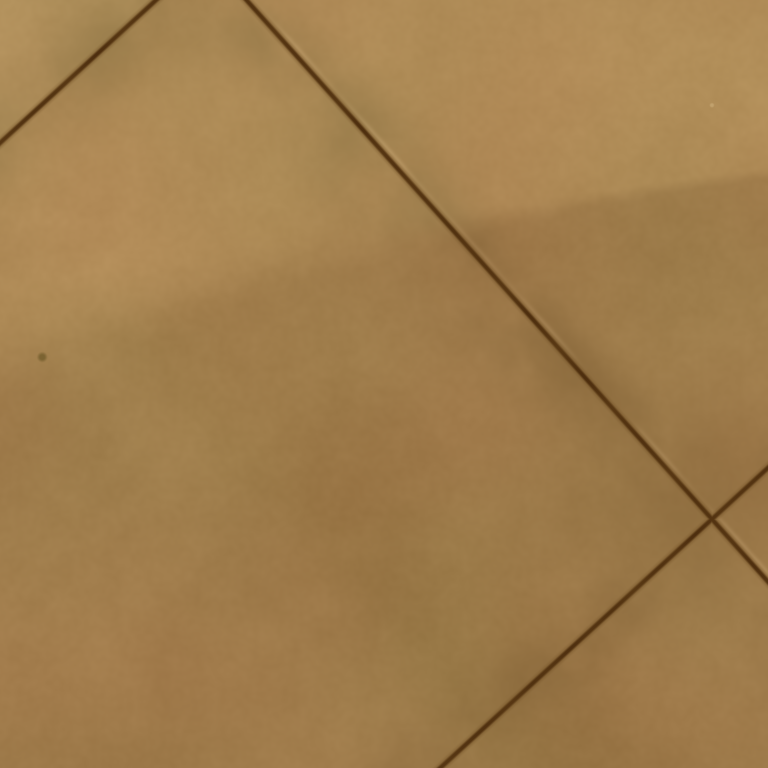
Write a three.js fragment shader that draws this texture.

```glsl
// Large tan floor tiles laid on a slanted grid, with thin dark joints.
// A skewed tile basis gives the joints; gradient noise adds grime, mottling
// and grain, and a soft curved edge separates the lit and shaded floor.
varying vec2 vUv;

vec2 hash2(vec2 p) {
  vec3 q = fract(p.xyx * vec3(0.1031, 0.1030, 0.0973));
  q += dot(q, q.yzx + 33.33);
  return fract((q.xx + q.yz) * q.zy);
}

float gradientAt(vec2 cell, vec2 corner, vec2 f) {
  float angle = 6.2832 * hash2(cell + corner).x;
  return dot(vec2(cos(angle), sin(angle)), f - corner);
}

float gradientNoise(vec2 p) {
  vec2 cell = floor(p), f = fract(p);
  vec2 u = f * f * f * (f * (f * 6.0 - 15.0) + 10.0);
  float low = mix(gradientAt(cell, vec2(0.0), f), gradientAt(cell, vec2(1.0, 0.0), f), u.x);
  float high = mix(gradientAt(cell, vec2(0.0, 1.0), f), gradientAt(cell, vec2(1.0), f), u.x);
  return mix(low, high, u.y);
}

float fbm(vec2 p) {
  float sum = 0.0, amplitude = 0.6;
  for (int i = 0; i < 4; i++) {
    sum += amplitude * gradientNoise(p);
    p = mat2(1.6, 1.2, -1.2, 1.6) * p + 7.3;
    amplitude *= 0.5;
  }
  return sum;
}

float spot(vec2 p, vec2 center, float radius) {
  return 1.0 - smoothstep(0.3 * radius, radius, length(p - center));
}

void main() {
  vec2 p = vUv;

  // Tile coordinates: every joint lies on a whole number of x or y
  vec2 fromCorner = p - vec2(0.927, 0.324);
  vec2 grid = vec2(dot(fromCorner, vec2(0.684, -0.747)),
                   dot(fromCorner, vec2(0.755, 0.677)));
  vec2 offset = (fract(grid + 0.5) - 0.5) * 0.985;
  vec2 gap = abs(offset);
  vec2 tile = floor(grid);

  // Lit floor above a curved shadow edge that blurs towards the left
  float edge = 0.545 + 0.33 * p.x - 0.10 * p.x * p.x;
  float blur = mix(0.075, 0.010, smoothstep(0.0, 0.9, p.x));
  float lit = smoothstep(-blur, blur, p.y - edge);
  vec3 color = mix(vec3(0.630, 0.490, 0.298), vec3(0.686, 0.544, 0.340), lit);
  color += 0.020 * (p.y - 0.5) * vec3(1.0, 1.0, 0.8);

  // Slight tone change between tiles
  color += (hash2(tile + 20.0).x - 0.5) * vec3(0.012, 0.014, 0.014);
  color += vec3(0.006, 0.018, 0.016) * (1.0 - step(-1.0, grid.x));

  // Broad olive and reddish clouds, then fine mottling
  float cloud = fbm(p * 3.2 + 11.0);
  color += cloud * vec3(0.050, 0.055, 0.045);
  color += gradientNoise(p * 4.0 + 31.0) * vec3(0.018, -0.004, 0.004);
  float band = smoothstep(-0.47, -0.39, grid.y + 0.03 * cloud)
             * (1.0 - smoothstep(-0.36, -0.12, grid.y));
  color -= 0.022 * band * (1.0 - lit) * vec3(1.0, 0.7, 0.8);
  color += 0.020 * fbm(p * 26.0 + 5.0);
  color += 0.010 * gradientNoise(p * 95.0);

  // Patchy grime, wider on the lower left side of the long joint
  float patches = smoothstep(-0.35, 0.35, fbm(grid * vec2(6.0, 8.0) + 43.0));
  float reach = offset.y < 0.0 ? 0.085 : 0.045;
  float grime = exp(-pow(gap.y / reach, 2.0)) * mix(0.25, 0.95, patches);
  grime = max(grime, exp(-pow(gap.x / 0.055, 2.0)) * mix(0.2, 0.85, patches));
  grime = max(grime, 0.85 * exp(-dot(offset, offset) / 0.022) * (0.5 + 0.5 * patches));
  vec3 stain = mix(vec3(0.525, 0.400, 0.225), vec3(0.570, 0.465, 0.275), lit);
  color = mix(color, stain, 0.72 * grime);

  // Worn light rim on the upper right of the long joint
  float rim = exp(-pow((offset.y - 0.0075) / 0.0035, 2.0));
  color += 0.055 * rim * smoothstep(-0.2, 0.35, gradientNoise(grid * 7.0) + 0.1);

  // Thin joints: soft brown shoulder and a dark core
  float wear = 0.5 + 0.5 * gradientNoise(grid * 18.0 + 3.0);
  vec2 shoulder = 1.0 - smoothstep(vec2(0.001), vec2(0.0085), gap);
  vec2 core = 1.0 - smoothstep(vec2(0.0008), vec2(0.0046), gap);
  color = mix(color, vec3(0.43, 0.30, 0.13), 0.55 * max(shoulder.x, shoulder.y));
  vec3 jointColor = mix(vec3(0.26, 0.14, 0.03), vec3(0.36, 0.23, 0.08), wear);
  color = mix(color, jointColor, 0.92 * max(core.x, core.y));

  // One dark and one pale fleck
  color = mix(color, vec3(0.42, 0.34, 0.15), 0.7 * spot(p, vec2(0.055, 0.535), 0.008));
  color = mix(color, vec3(0.80, 0.68, 0.48), 0.6 * spot(p, vec2(0.927, 0.863), 0.004));

  gl_FragColor = vec4(color, 1.0);
}
```
